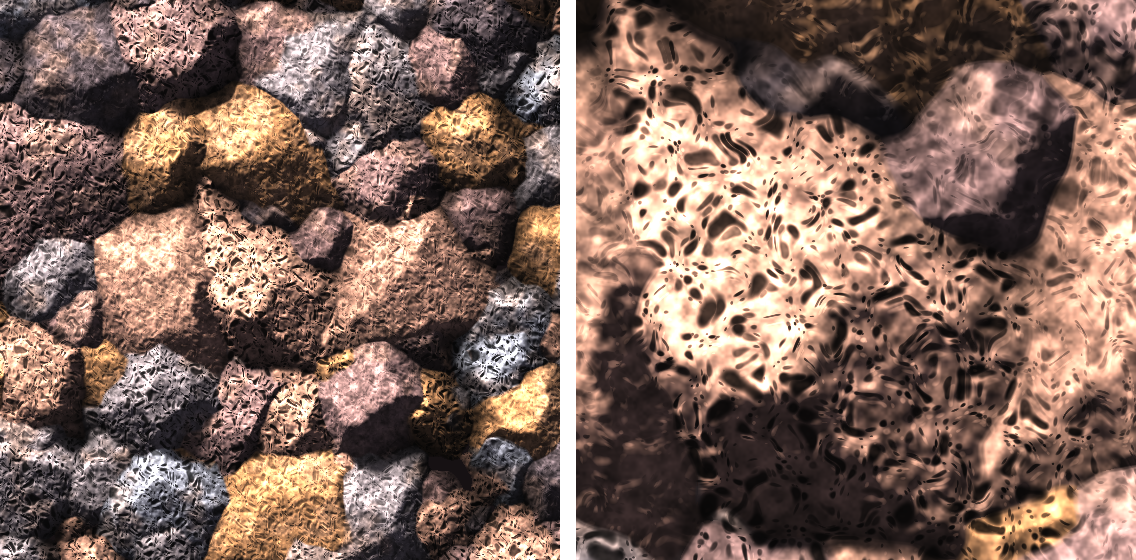
Left: the whole. Right: its middle third, enlarged.
Give the GLSL for this texture, as a three.js fragment shader.

```glsl
// A heap of porous volcanic stones. Each stone is a rounded polyhedron (soft
// minimum of tilted planes) scattered on three jittered grids; the highest one
// shows. Sunlight, cast shadows, pits and grain are then added per stone.

#define LAYERS 3
#define FACETS 6
#define BIG_CELL 0.205
#define ROUNDING 0.055
#define EDGE_SOFTNESS 0.006
#define PIT_SCALE 62.0
#define PIT_DEPTH 0.8
#define GRAIN 0.55
#define SUN_GAIN 1.42
#define SKY_COLOUR vec3(0.20, 0.19, 0.22)
#define SUN_COLOUR vec3(1.0, 0.95, 0.90)
#define SUN_DIR vec3(-0.30, 0.65, 0.70)

varying vec2 vUv;

struct Stone { float height; vec2 slope; float id; };
struct Heap { Stone top; Stone under; };

float hash(vec2 p) {
  vec3 q = fract(p.xyx * 0.1031);
  q += dot(q, q.yzx + 33.33);
  return fract((q.x + q.y) * q.z);
}

vec2 hash2(vec2 p) { return vec2(hash(p + 17.3), hash(p + 71.9)); }

float noise(vec2 p) {
  vec2 i = floor(p), f = fract(p);
  f = f * f * (3.0 - 2.0 * f);
  return mix(mix(hash(i), hash(i + vec2(1, 0)), f.x),
             mix(hash(i + vec2(0, 1)), hash(i + 1.0), f.x), f.y);
}

float fbm(vec2 p) {
  return 0.5 * noise(p) + 0.3 * noise(p * 2.1 + 9.0) + 0.2 * noise(p * 4.3 + 31.0);
}

vec2 warp(vec2 p) { return vec2(noise(p), noise(p + 57.0)) - 0.5; }

// One faceted boulder; d runs from its centre, seed fixes its shape.
Stone boulder(vec2 d, float radius, float base, vec2 seed) {
  float turn = 6.2832 * hash(seed + 3.1);
  float stretch = mix(0.78, 1.2, hash(seed + 5.7));
  mat2 spin = mat2(cos(turn), sin(turn), -sin(turn), cos(turn));
  vec2 q = spin * d;
  q.x *= stretch;

  // Top face first, then the ring of sides; soft minimum with its gradient.
  float k = radius * ROUNDING;
  vec2 tilt = (hash2(seed + 8.0) - 0.5) * 1.1;
  float topFace = radius * mix(0.55, 0.9, hash(seed + 2.2)) + dot(tilt, q);
  float total = exp(min(-topFace / k, 60.0));
  vec2 slope = tilt * total;
  for (int i = 0; i < FACETS; i++) {
    vec2 r = hash2(seed + float(i) * 11.7);
    float angle = 6.2832 * (float(i) + 0.75 * r.x) / float(FACETS);
    vec2 dir = vec2(cos(angle), sin(angle));
    float steep = mix(0.9, 2.8, r.y);
    float face = steep * (radius * mix(0.78, 1.08, fract(r.x * 7.0 + r.y)) - dot(dir, q));
    float w = exp(min(-face / k, 60.0));
    total += w;
    slope -= w * steep * dir;
  }
  slope /= total;
  slope.x *= stretch;
  return Stone(base - k * log(total), slope * spin, hash(seed + 41.0));
}

// Keeps the two highest stones at p, so that their border can be blended.
Heap heapAt(vec2 p) {
  Stone ground = Stone(0.0, vec2(0.0), -1.0);
  Heap heap = Heap(ground, ground);
  float size = BIG_CELL;
  for (int layer = 0; layer < LAYERS; layer++) {
    float depth = float(layer);
    vec2 cell = floor(p / size + depth * 0.37);
    for (int n = 0; n < 9; n++) {
      vec2 c = cell + vec2(mod(float(n), 3.0), floor(float(n) / 3.0)) - 1.0;
      vec2 seed = c + 40.0 + depth * 67.0;
      vec2 centre = (c + 0.5 + 0.7 * (hash2(seed) - 0.5) - depth * 0.37) * size;
      vec2 d = p - centre;
      if (dot(d, d) > 1.2 * size * size || hash(seed + 13.0) > 0.86) continue;
      float radius = size * mix(0.38, 0.56, hash(seed + 23.0));
      float base = (0.045 + 0.07 * hash(seed + 29.0)) * (1.0 - 0.42 * depth);
      Stone s = boulder(d, radius, base, seed);
      if (s.height > heap.top.height) {
        heap.under = heap.top;
        heap.top = s;
      } else if (s.height > heap.under.height) heap.under = s;
    }
    size *= 0.7;
  }
  return heap;
}

// Scattered round holes: 1 inside a pit, 0 on the open surface.
float pits(vec2 p) {
  vec2 cell = floor(p);
  float hole = 0.0;
  for (int n = 0; n < 9; n++) {
    vec2 c = cell + vec2(mod(float(n), 3.0), floor(float(n) / 3.0)) - 1.0;
    float r = 0.12 + 0.42 * hash(c + 7.0) * hash(c + 19.0);
    float dist = length(p - c - hash2(c));
    hole = max(hole, 1.0 - smoothstep(r * 0.5, r * 1.25, dist));
  }
  return hole;
}

float porosity(vec2 p) {
  vec2 q = p * PIT_SCALE + 1.2 * warp(p * 70.0);
  return max(pits(q), 0.65 * pits(q * 1.9 + 5.0));
}

vec3 rockColour(float id, vec2 p) {
  vec3 c = vec3(0.40, 0.36, 0.38);                // charcoal
  if (id > 0.16) c = vec3(0.64, 0.61, 0.63);      // ash grey
  if (id > 0.42) c = vec3(0.64, 0.67, 0.73);      // blue grey
  if (id > 0.52) c = vec3(0.62, 0.50, 0.49);      // mauve
  if (id > 0.70) c = vec3(0.82, 0.63, 0.54);      // pink tan
  if (id > 0.88) c = vec3(0.84, 0.62, 0.42);      // ochre
  float stain = smoothstep(0.45, 0.75, fbm(p * 17.0 + id * 90.0));
  return mix(c, vec3(0.78, 0.62, 0.52), 0.45 * stain);
}

// detail holds pit cover, relief toward the sun and grain.
vec3 shade(Stone s, vec2 p, vec3 detail, float shadow) {
  if (s.id < 0.0) return vec3(0.07, 0.05, 0.06);
  float porous = mix(0.25, 1.0, smoothstep(0.1, 0.7, fract(s.id * 37.0)));
  vec3 normal = normalize(vec3(-s.slope, 1.0));
  float sun = max(dot(normal, normalize(SUN_DIR)) + detail.y * mix(0.6, 1.0, porous), 0.0);
  float open = mix(0.25, 1.0, smoothstep(0.0, 0.12, s.height));
  vec3 light = SKY_COLOUR + SUN_GAIN * sun * shadow * SUN_COLOUR;
  vec3 rock = rockColour(s.id, p) * (1.0 + GRAIN * (detail.z - 0.5) * 2.0);
  return rock * light * open * (1.0 - PIT_DEPTH * porous * detail.x);
}

void main() {
  vec2 p = vUv + 0.022 * warp(vUv * 15.0) + 0.011 * warp(vUv * 47.0);
  Heap heap = heapAt(p);

  // March toward the sun for soft cast shadows.
  vec2 toSun = normalize(SUN_DIR.xy);
  float blocked = 0.0;
  for (int i = 1; i <= 4; i++) {
    float t = 0.004 + 0.018 * float(i);
    blocked = max(blocked, heapAt(p + toSun * t).top.height - heap.top.height - 0.95 * t);
  }
  float shadow = 1.0 - 0.88 * smoothstep(0.0, 0.025, blocked);

  // Fine surface: pits, bumps lit from the sun side, and grain.
  vec2 ahead = vUv + toSun * 0.005;
  float pit = porosity(vUv);
  float bump = fbm(vUv * 48.0) - fbm(ahead * 48.0);
  float relief = 1.5 * bump + 0.28 * (porosity(ahead) - pit);
  vec3 detail = vec3(pit, relief, fbm(vUv * 110.0));

  vec3 upper = shade(heap.top, vUv, detail, shadow);
  vec3 lower = shade(heap.under, vUv, detail, shadow);
  float gap = heap.top.height - heap.under.height;
  vec3 colour = mix(lower, upper, 0.5 + 0.5 * smoothstep(0.0, EDGE_SOFTNESS, gap));
  gl_FragColor = vec4(clamp(colour + 0.015, 0.0, 1.0), 1.0);
}
```
